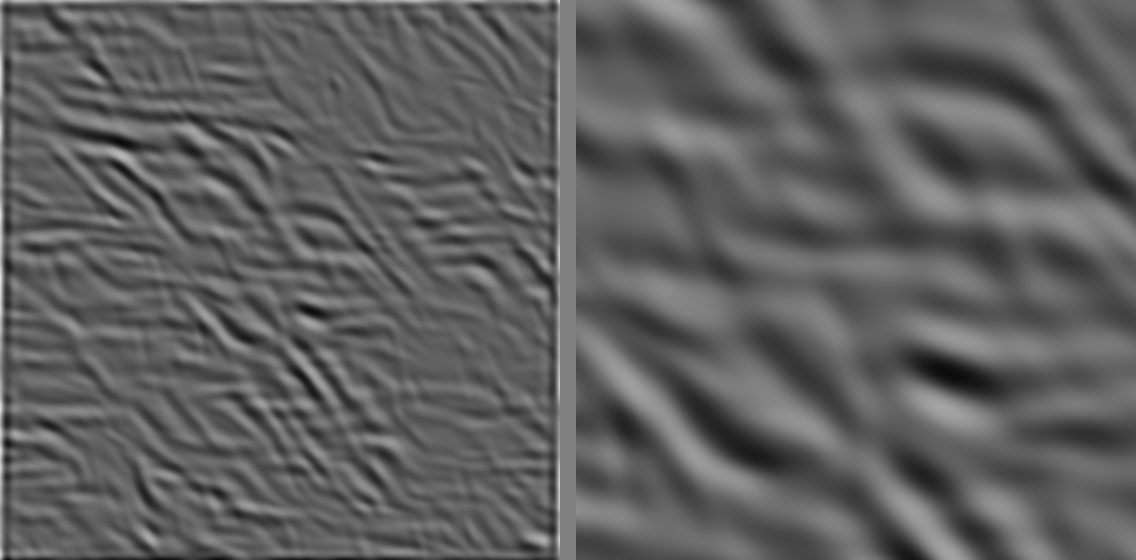
Left, the full canvas; right, a detail of the centre.
Write a WebGL 1 fragment shader that draws this texture map.

```glsl
precision highp float;
// Grey relief of soft wavy streaks: diagonal ridges mixed with flat ones.
// Jittered grids scatter rippled strokes (Gabor-like kernels) at three scales,
// and a faint ringing border frames the canvas.

uniform vec2 u_resolution;

#define BASE_GREY 0.372
#define MAIN_STRENGTH 0.215
#define LONG_STRENGTH 0.17
#define FINE_STRENGTH 0.07
#define MAIN_WAVE 0.045
#define FINE_WAVE 0.032
#define RIPPLE_SPREAD 0.46
#define WARP 0.018
#define BORDER_WAVE 0.030
#define BORDER_FADE 0.012
#define BORDER_STRENGTH 0.42

const float TAU = 6.2831853;

float hash1(vec2 p) {
  vec3 q = fract(vec3(p.xyx) * 0.1031);
  q += dot(q, q.yzx + 33.33);
  return fract((q.x + q.y) * q.z);
}

vec4 hash4(vec2 p) {
  return vec4(hash1(p), hash1(p + 37.2), hash1(p + 71.9), hash1(p + 113.6));
}

float noise(vec2 p) {
  vec2 i = floor(p), f = fract(p);
  f = f * f * (3.0 - 2.0 * f);
  return mix(mix(hash1(i), hash1(i + vec2(1.0, 0.0)), f.x),
             mix(hash1(i + vec2(0.0, 1.0)), hash1(i + 1.0), f.x), f.y);
}

// One rippled stroke: tapered along x, a short damped wave across y
float stroke(vec2 q, float halfLength, float wave, float phase) {
  float t = q.x / halfLength;
  float taper = max(1.0 - t * t, 0.0);
  float across = q.y / (RIPPLE_SPREAD * wave);
  return taper * taper * exp(-0.5 * across * across)
       * cos(TAU * (q.y / wave + phase));
}

// Strokes scattered over a jittered grid; flatShare is the part lying flat,
// spread widens the range of diagonal angles
float streaks(vec2 p, float cellSize, float halfLength, float wave,
              float flatShare, float spread, float seed) {
  vec2 home = floor(p / cellSize);
  float sum = 0.0;
  for (int j = -2; j <= 2; j++) {
    for (int i = -2; i <= 2; i++) {
      vec2 cell = home + vec2(float(i), float(j));
      vec4 place = hash4(cell + seed);
      vec4 look = hash4(cell + seed + 211.3);
      vec2 centre = (cell + place.xy) * cellSize;

      // Flat strokes gather on the left side, in patches
      float patchy = noise(centre * 4.5 + 5.0) - 0.5;
      float flatChance = flatShare * (1.5 - 1.0 * centre.x + 2.2 * patchy);
      float angle = place.z < flatChance
                  ? -mix(0.0, 0.2, look.x)
                  : -0.76 + spread * (look.x - 0.5);

      vec2 d = p - centre;
      float c = cos(angle), s = sin(angle);
      vec2 q = vec2(c * d.x + s * d.y, c * d.y - s * d.x);
      q.y += (look.y - 0.5) * 0.9 * q.x * q.x;
      float strength = mix(0.3, 1.0, look.z);
      sum += strength * stroke(q, halfLength * mix(0.5, 1.0, look.w),
                               wave * mix(0.85, 1.15, place.w),
                               fract(place.w * 7.3 + look.y));
    }
  }
  return sum;
}

// Bright rim with decaying echoes, uneven along its length
float rim(float d, float along, float seed) {
  float uneven = mix(0.4, 1.3, noise(vec2(along * 26.0, seed)));
  return uneven * exp(-d / BORDER_FADE) * cos(TAU * d / BORDER_WAVE);
}

void main() {
  vec2 uv = gl_FragCoord.xy / u_resolution;
  vec2 p = uv + WARP * (vec2(noise(uv * 7.0), noise(uv * 7.0 + 40.0)) - 0.5);

  // Contrast drifts in patches and grows toward the lower left
  float activity = smoothstep(0.2, 0.8, noise(uv * 5.0 + 9.0));
  float lowerLeft = 1.0 - 0.5 * (uv.x + uv.y);
  float contrast = 0.2 + 0.7 * activity + 0.55 * lowerLeft;

  float relief = 0.0;
  relief += MAIN_STRENGTH * contrast
          * streaks(p, 0.07, 0.125, MAIN_WAVE, 0.45, 0.45, 5.0);
  relief += LONG_STRENGTH * (0.3 + 0.7 * contrast)
          * streaks(p, 0.18, 0.32, MAIN_WAVE, 0.25, 0.30, 57.0);
  relief += FINE_STRENGTH
          * streaks(p, 0.045, 0.075, FINE_WAVE, 0.25, 1.10, 91.0);

  // Ease the deepest strokes, calm the rim, then add the border ringing
  relief /= sqrt(1.0 + 3.0 * relief * relief);
  vec2 edge = min(uv, 1.0 - uv);
  relief *= smoothstep(-0.02, 0.03, min(edge.x, edge.y));
  float border = rim(uv.x, uv.y, 3.0) + 0.9 * rim(1.0 - uv.x, uv.y, 8.0)
               + 0.7 * rim(1.0 - uv.y, uv.x, 14.0)
               - 0.6 * rim(uv.y, uv.x, 21.0);

  float grey = BASE_GREY + relief + BORDER_STRENGTH * border;
  gl_FragColor = vec4(vec3(clamp(grey, 0.0, 1.0)), 1.0);
}
```
